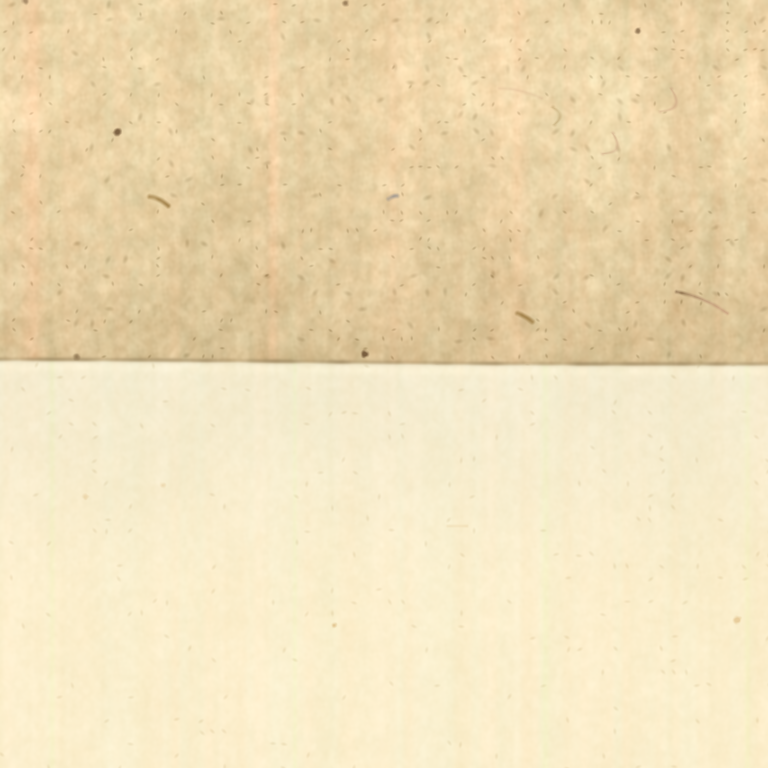
This texture is drawn by a three.js fragment shader. Its source:

```glsl
varying vec2 vUv;

const vec3 TAN_TOP = vec3(0.928, 0.837, 0.662);
const vec3 TAN_LOW = vec3(0.868, 0.775, 0.600);
const vec3 CREAM_TOP = vec3(0.962, 0.925, 0.810);
const vec3 CREAM_LOW = vec3(0.985, 0.936, 0.802);
const vec3 SEAM_COLOR = vec3(0.62, 0.54, 0.39);
const vec3 BROWN = vec3(0.38, 0.27, 0.16);
const vec3 OLIVE = vec3(0.62, 0.49, 0.27);
const vec3 ROSE = vec3(0.76, 0.58, 0.47);
const vec3 BLUE = vec3(0.50, 0.51, 0.54);
const vec3 OCHRE = vec3(0.85, 0.70, 0.46);
const float SEAM_LEFT = 0.531;
const float SEAM_RIGHT = 0.525;
const float SOFT = 0.0028;
const float CLOUD = 0.055;
const float MOTTLE = 0.085;
const float GRAIN = 0.075;
const float STREAK = 0.036;

float hash(vec2 p) {
  vec3 q = fract(vec3(p.xyx) * 0.1031);
  q += dot(q, q.yzx + 33.33);
  return fract((q.x + q.y) * q.z);
}

float noise(vec2 p) {
  vec2 i = floor(p), f = fract(p);
  f = f * f * (3.0 - 2.0 * f);
  return mix(mix(hash(i), hash(i + vec2(1, 0)), f.x),
             mix(hash(i + vec2(0, 1)), hash(i + vec2(1, 1)), f.x), f.y);
}

// Two octaves centred on zero, the second turned to hide the lattice
float mottle(vec2 p) {
  vec2 q = mat2(0.8, 0.6, -0.6, 0.8) * p * 1.9 + 31.0;
  return 0.6 * noise(p) + 0.4 * noise(q) - 0.5;
}

float band(float x, float center, float width) {
  float d = (x - center) / width;
  return exp(-d * d);
}

// Soft speck with a ragged outline
float speck(vec2 p, vec2 c, float r) {
  float d = length(p - c) + 0.002 * (noise(p * 260.0) - 0.5);
  return 1.0 - smoothstep(r - SOFT, r + SOFT, d);
}

// Fibre from a to b, bowed by bend, of uneven strength
float fibre(vec2 p, vec2 a, vec2 b, float bend, float r) {
  vec2 ab = b - a;
  float len = length(ab);
  vec2 dir = ab / len;
  float t = clamp(dot(p - a, dir) / len, 0.0, 1.0);
  vec2 onCurve = a + ab * t + vec2(-dir.y, dir.x) * bend * 4.0 * t * (1.0 - t);
  float mask = 1.0 - smoothstep(r - SOFT, r + SOFT, length(p - onCurve));
  return mask * (0.6 + 0.4 * noise(p * 150.0));
}

// Sparse soft flecks, one candidate per cell
float flecks(vec2 p, float cells, float density) {
  vec2 g = p * cells, id = floor(g);
  vec2 c = 0.4 + 0.2 * vec2(hash(id + 3.7), hash(id + 41.2));
  vec2 d = g - id - c;
  float a = 6.283 * hash(id + 9.1);
  d = mat2(cos(a), -sin(a), sin(a), cos(a)) * d;
  float shape = 1.0 - smoothstep(0.0, 0.4, length(d * vec2(1.0, 1.8)));
  return shape * step(1.0 - density, hash(id + 77.0));
}

void main() {
  vec2 p = vUv;
  float seam = mix(SEAM_LEFT, SEAM_RIGHT, smoothstep(0.0, 0.8, p.x));
  float h = p.y - seam;
  float upper = smoothstep(-SOFT, SOFT, h);

  // Two sheets with clouds, blotches and grain
  vec3 tanSheet = mix(TAN_LOW, TAN_TOP, smoothstep(-0.02, 0.36, h));
  vec3 cream = mix(CREAM_LOW, CREAM_TOP, smoothstep(-0.34, 0.0, h));
  float cloud = mottle(p * vec2(9.0, 8.0) + 5.0);
  float blotch = mottle(p * vec2(44.0, 38.0));
  float grain = mottle(p * vec2(125.0, 110.0) + 60.0);
  float tone = CLOUD * cloud + MOTTLE * blotch + GRAIN * grain;
  tanSheet += tone * vec3(1.0, 1.05, 1.15);
  cream += (tone - 0.5 * MOTTLE * blotch) * vec3(0.28, 0.32, 0.48);
  float tint = mottle(p * vec2(62.0, 50.0) + 90.0);
  tanSheet += vec3(0.025, -0.01, -0.02) * tint;
  cream += vec3(0.006, -0.004, -0.012) * tint;

  // Vertical streaks
  float streak = noise(vec2(p.x * 135.0, p.y * 1.5)) + noise(vec2(p.x * 58.0, p.y)) - 1.0;
  float hue = noise(vec2(p.x * 92.0, 7.0 + p.y)) - 0.5;
  tanSheet += STREAK * (vec3(0.6, 0.5, 0.45) * streak + vec3(0.6, -0.3, -0.2) * hue);
  cream += STREAK * (vec3(0.2, 0.25, 0.5) * streak + vec3(0.5, -0.2, -0.3) * hue);
  float pink = band(p.x, 0.043, 0.012) + band(p.x, 0.355, 0.007)
             + 0.5 * band(p.x, 0.52, 0.014) + 0.6 * band(p.x, 0.67, 0.014);
  tanSheet += vec3(0.026, -0.006, -0.003) * pink;
  float green = band(p.x, 0.068, 0.004) + band(p.x, 0.384, 0.003)
              + band(p.x, 0.71, 0.005) + band(p.x, 0.973, 0.004);
  cream += vec3(-0.012, 0.006, -0.022) * green;

  // Scattered flecks
  tanSheet -= 0.12 * flecks(p, 85.0, 0.10) + 0.09 * flecks(p + 0.37, 48.0, 0.10);
  cream -= vec3(0.045, 0.055, 0.07) * flecks(p + 0.13, 65.0, 0.09);
  vec3 col = mix(cream, tanSheet, upper);

  // Shadowed seam and pale lip below
  float wear = 0.2 + 0.5 * noise(vec2(p.x * 45.0, 4.0));
  col = mix(col, SEAM_COLOR, wear * band(h, 0.001, 0.0032));
  col -= 0.025 * upper * exp(-max(h, 0.0) * 45.0);
  col += 0.016 * band(h, -0.009, 0.006) * (0.5 + noise(p * 70.0));

  // Dark specks
  float dark = speck(p, vec2(0.153, 0.828), 0.004) + speck(p, vec2(0.475, 0.539), 0.004)
             + 0.8 * speck(p, vec2(0.831, 0.960), 0.0032) + 0.7 * speck(p, vec2(0.450, 0.996), 0.003)
             + 0.6 * speck(p, vec2(0.100, 0.535), 0.003) + 0.6 * speck(p, vec2(0.033, 0.999), 0.004);
  col = mix(col, BROWN, 0.8 * min(dark, 1.0));

  // Fibres and curls
  float olive = fibre(p, vec2(0.195, 0.744), vec2(0.219, 0.732), 0.002, 0.0026)
              + fibre(p, vec2(0.674, 0.592), vec2(0.693, 0.581), 0.001, 0.0026)
              + 0.4 * fibre(p, vec2(0.720, 0.860), vec2(0.722, 0.838), 0.008, 0.002);
  col = mix(col, OLIVE, 0.9 * olive);
  float hair = fibre(p, vec2(0.881, 0.620), vec2(0.947, 0.592), 0.004, 0.0014);
  col = mix(col, mix(BROWN, ROSE, smoothstep(0.86, 0.94, p.x)), 0.85 * hair);
  float rose = fibre(p, vec2(0.874, 0.884), vec2(0.860, 0.855), 0.014, 0.002)
             + fibre(p, vec2(0.798, 0.826), vec2(0.785, 0.800), 0.013, 0.002)
             + 0.6 * fibre(p, vec2(0.650, 0.885), vec2(0.705, 0.872), 0.003, 0.0015);
  col = mix(col, ROSE, 0.45 * rose);
  col = mix(col, BLUE, 0.7 * fibre(p, vec2(0.506, 0.741), vec2(0.517, 0.745), 0.001, 0.0022));

  // Faint marks on the pale sheet
  float ochre = speck(p, vec2(0.435, 0.186), 0.0025) + 0.8 * speck(p, vec2(0.960, 0.193), 0.0045)
              + 0.5 * fibre(p, vec2(0.583, 0.315), vec2(0.608, 0.315), 0.0, 0.001)
              + 0.5 * speck(p, vec2(0.212, 0.368), 0.003) + 0.5 * speck(p, vec2(0.111, 0.353), 0.003);
  col = mix(col, OCHRE, 0.7 * ochre);

  gl_FragColor = vec4(clamp(col, 0.0, 1.0), 1.0);
}
```
